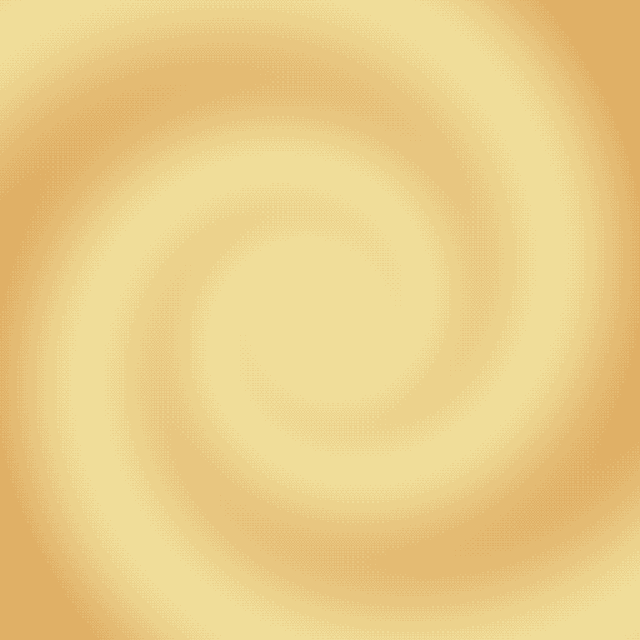
A Shadertoy shader for this background:

```glsl
#define LIGHT vec3(0.940, 0.866, 0.600)
#define DARK vec3(0.878, 0.690, 0.400)
#define TWIST 3.75
#define RIDGE_RADIUS 0.2526
#define RIDGE_ANGLE -1.222
#define SHADE_STEP 0.099
#define SHADE_LEVELS 4.0
#define MAX_DEPTH 4.8
#define DITHER_CELLS 512.0
#define DITHER_SPREAD 0.75

// Ordered dither thresholds in 0..1
float bayer2(vec2 cell) {
    cell = floor(cell);
    return fract(cell.x * 0.5 + cell.y * cell.y * 0.75);
}

float bayer4(vec2 cell) {
    return bayer2(cell * 0.5) * 0.25 + bayer2(cell);
}

// Two-armed logarithmic spiral: zero on the ridges, deeper with radius between
float spiralShade(vec2 p) {
    float radius = max(length(p), 1e-4);
    float ridge = RIDGE_ANGLE + TWIST * log(radius / RIDGE_RADIUS);
    float valley = sin(atan(p.y, p.x + 1e-6) - ridge);
    float depth = clamp(radius / SHADE_STEP - 1.0, 0.0, MAX_DEPTH);
    return min(depth * valley * valley, SHADE_LEVELS);
}

void mainImage(out vec4 fragColor, in vec2 fragCoord) {
    // Centred canvas coordinates
    float side = min(iResolution.x, iResolution.y);
    vec2 p = (fragCoord - 0.5 * iResolution.xy) / side;

    // Soft steps of shade, blended by the dither grid
    float threshold = bayer4(fragCoord / side * DITHER_CELLS) - 0.469;
    float level = floor(spiralShade(p) + 0.5 + DITHER_SPREAD * threshold);
    float shade = clamp(level / SHADE_LEVELS, 0.0, 1.0);

    fragColor = vec4(mix(LIGHT, DARK, shade), 1.0);
}
```
